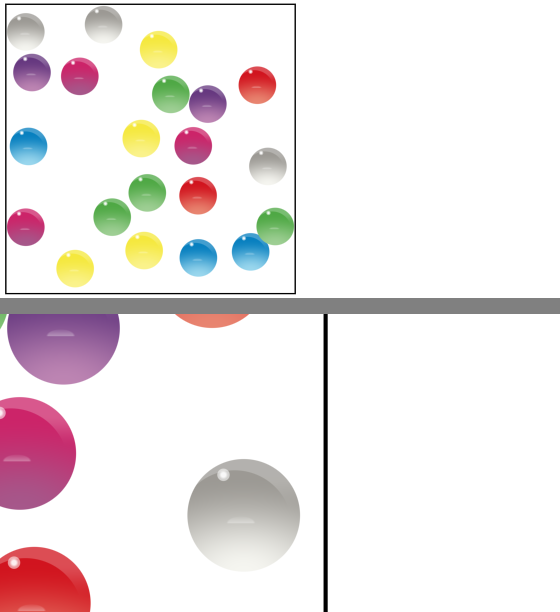
Top, the full canvas; bottom, a detail of the centre.
Reproduce this pattern procedurally as a Shadertoy shader.

```glsl
// Glossy coloured balls scattered inside a thin black square frame on white.
// Balls sit on a jittered 5 x 5 grid with a few empty cells; each is shaded
// by a gradient, a gloss crescent, a small highlight and a faint caustic.

const vec3 upperTone[7] = vec3[7](
    vec3(0.96, 0.91, 0.24), vec3(0.31, 0.66, 0.27), vec3(0.80, 0.14, 0.41),
    vec3(0.03, 0.50, 0.75), vec3(0.61, 0.60, 0.58), vec3(0.82, 0.08, 0.12),
    vec3(0.40, 0.22, 0.50));
const vec3 lowerTone[7] = vec3[7](
    vec3(0.98, 0.95, 0.55), vec3(0.62, 0.81, 0.58), vec3(0.65, 0.34, 0.54),
    vec3(0.60, 0.84, 0.93), vec3(0.96, 0.96, 0.94), vec3(0.91, 0.52, 0.44),
    vec3(0.74, 0.52, 0.70));

vec2 hash2(float n) {
    return fract(sin(n * vec2(12.99, 78.23) + vec2(1.7, 4.1)) * 4375.85);
}

// Shade a ball of unit radius at local position q
vec3 ballColor(vec2 q, int tone, float aa) {
    float fade = smoothstep(1.7, 0.05, length((q + vec2(0.0, 1.0)) * vec2(0.6, 1.0)));
    vec3 col = mix(upperTone[tone], lowerTone[tone], fade);

    // Gloss crescent along the upper right rim
    float crescent = smoothstep(-aa, aa, length(q + vec2(0.16, 0.22)) - 1.02);
    col = mix(col, vec3(1.0), 0.24 * crescent * smoothstep(0.1, 0.7, q.y));

    // Half-lens caustic near the middle, brightest at its flat base
    vec2 c = q - vec2(-0.05, -0.14);
    float lens = smoothstep(aa, -aa, length(c * vec2(0.5, 1.0)) - 0.12)
               * smoothstep(-aa, aa, c.y);
    col = mix(col, vec3(1.0), 0.32 * lens * (1.0 - c.y / 0.14));

    // Highlight with a translucent halo
    float spot = length(q - vec2(-0.36, 0.72));
    col = mix(col, vec3(1.0), 0.55 * smoothstep(aa, -aa, spot - 0.11));
    return mix(col, vec3(1.0), 0.85 * smoothstep(0.09, 0.03, spot));
}

void mainImage(out vec4 fragColor, in vec2 fragCoord) {
    float px = 1.0 / iResolution.y;
    vec2 p = fragCoord * px - vec2(0.0196, 0.0147);   // frame corner as origin
    float side = 0.971, radius = 0.063;
    vec3 col = vec3(1.0);

    int n = 0;
    for (int i = 0; i < 25; i++) {
        if (i == 0 || i == 11 || i > 22) continue;    // empty cells
        n++;

        // Cubes modulo 23 shuffle the colours; the last two repeat the first tones
        int shuffled = n * n * n % 23 - 1;
        int tone = shuffled % 7;
        if (shuffled > 18) tone -= 5;

        vec2 cell = vec2(i % 5, i / 5) + 0.5;
        vec2 center = cell * side / 5.0 + 0.14 * (hash2(float(i)) - 0.5);
        center = clamp(center, radius + 0.004, side - radius - 0.004);

        vec2 q = (p - center) / radius;
        float aa = 0.75 * px / radius;
        float cover = smoothstep(aa, -aa, length(q) - 1.0);
        if (cover > 0.0) col = mix(col, ballColor(q, tone, aa), cover);
    }

    // Square frame line
    vec2 edge = abs(p - 0.5 * side) - 0.5 * side;
    float frame = abs(max(edge.x, edge.y)) - 0.0023;
    col = mix(col, vec3(0.0), smoothstep(0.6 * px, -0.6 * px, frame));

    fragColor = vec4(col, 1.0);
}
```
